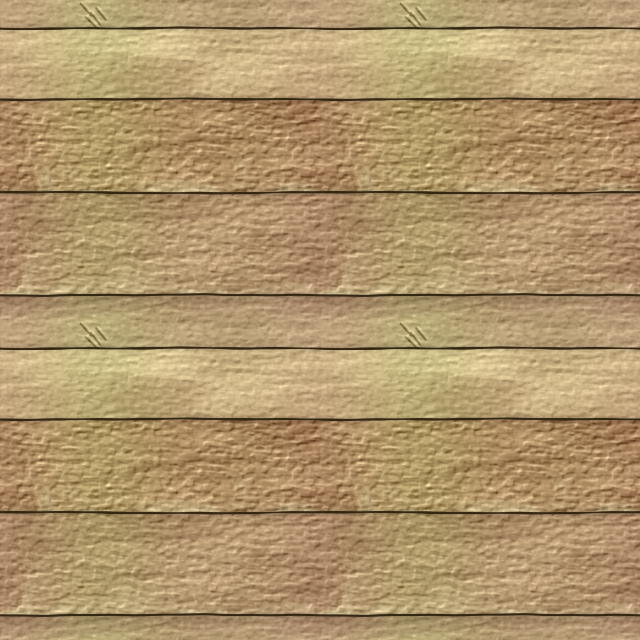
Reproduce this texture procedurally as a Shadertoy shader.

```glsl
// Weathered horizontal planks: a tile of four boards, repeated 2 by 2.
// Wrapping smooth cellular noise gives embossed grain, streaks and worn edges;
// whole-period sines bend the seams and drift the tint.

const float TAU = 6.28319;

vec3 hash3(vec2 p) {
    vec3 q = fract(p.xyx * vec3(0.1031, 0.103, 0.0973) + 0.137);
    q += dot(q, q.yxz + 33.33);
    return fract((q.xxy + q.yzz) * q.zyx);
}

// Smooth cellular noise in 0..1, wrapping over the unit tile
float cells(vec2 uv, vec2 count) {
    vec2 p = uv * count, cell = floor(p), sum = vec2(0.0);
    for (int j = -1; j <= 1; j++)
    for (int i = -1; i <= 1; i++) {
        vec2 offset = vec2(i, j);
        vec3 h = hash3(mod(cell + offset, count));
        vec2 d = offset + h.xy - fract(p);
        float w = exp(-5.0 * dot(d, d));
        sum += vec2(h.z * w, w);
    }
    return sum.x / sum.y;
}

// Surface height: pebbled bumps plus long saw marks
float surface(vec2 uv) {
    return 0.6 * cells(uv, vec2(58, 84)) + 0.4 * cells(uv, vec2(20, 96));
}

float segment(vec2 p, vec2 a, vec2 b) {
    vec2 pa = p - a, ba = b - a;
    return length(pa - ba * clamp(dot(pa, ba) / dot(ba, ba), 0.0, 1.0));
}

void mainImage(out vec4 fragColor, in vec2 fragCoord) {
    vec2 uv = fract(2.0 * fragCoord / iResolution.xy);
    float px = 2.0 / iResolution.y;
    float x = uv.x * TAU;

    // Boards from bottom to top, starting at the lowest seam
    float edges[5] = float[5](0.0, 0.32, 0.612, 0.8335, 1.0);
    vec3 tones[4] = vec3[4](vec3(0.685, 0.57, 0.415), vec3(0.665, 0.54, 0.37),
                            vec3(0.765, 0.675, 0.49), vec3(0.72, 0.63, 0.465));
    float roughness[4] = float[4](0.36, 0.46, 0.24, 0.22);
    float bend = 0.0012 * sin(x + 1.0) + 0.0008 * sin(3.0 * x);
    bend += 0.003 * sin(x - 2.2) * exp(-pow((uv.y - 0.398) / 0.06, 2.0));
    float y = fract(uv.y - 0.078 + bend);
    int board = 0;
    for (int i = 1; i < 4; i++) if (y > edges[i]) board = i;
    float above = y - edges[board], below = edges[board + 1] - y;
    float t = above / (above + below);
    vec3 color = tones[board];

    // Broad stains and tint drift along the boards
    float stain = cells(uv, vec2(5, 11)) - 0.5;
    float streak = cells(uv, vec2(4, 64)) - 0.5;
    color += vec3(0.10, 0.11, 0.10) * stain + vec3(0.10, 0.10, 0.09) * streak;
    color += vec3(0.008, -0.014, 0.008) * (sin(x - 3.8) + 0.5 * sin(2.0 * x + 1.0));

    // Pale band on the light board, dusky top on the narrow one
    if (board == 2) color += vec3(0.06, 0.07, 0.06) * (smoothstep(0.25, 0.75, t) - 0.3);
    if (board == 3) color -= vec3(0.09, 0.11, 0.08) * smoothstep(0.45, 0.85, t) * (0.7 + 1.2 * stain);

    // Worn pale lower edges and upright smudges on the two wide boards
    float chips = smoothstep(0.35, 0.8, cells(uv, vec2(18, 32)));
    float smudge = smoothstep(0.6, 0.95, cells(uv, vec2(22, 7)));
    float wear = exp(-above / 0.03) * (0.2 + 0.7 * chips);
    wear += 0.4 * smudge * (1.0 - smoothstep(0.1, 0.6, t));
    if (board < 2) color = mix(color, vec3(0.82, 0.76, 0.58), min(wear, 0.8));

    // Emboss lit from the upper left
    float relief = surface(uv) - surface(uv + vec2(-0.005, 0.006));
    color += vec3(1.0, 1.0, 0.92) * relief * roughness[board];
    color += 0.07 * (cells(uv, vec2(110, 128)) - 0.5);

    // Slanted scratches on the narrow board
    for (int i = 0; i < 4; i++) {
        float k = float(i);
        vec2 a = vec2(0.252 + 0.016 * k, 0.988 - 0.014 * mod(k * 3.0, 4.0));
        vec2 b = a + vec2(0.032 + 0.006 * sin(k * 2.0), -0.036);
        float dark = 1.0 - smoothstep(0.0, 0.0025 + px, segment(uv, a, b));
        float lit = 1.0 - smoothstep(0.0, 0.003 + px, segment(uv, a + 0.006, b + 0.006));
        color += 0.09 * lit - vec3(0.24, 0.25, 0.22) * dark;
    }

    // Dark seams with a soft shadow and uneven width
    float gap = min(above, below);
    float width = 0.0032 + 0.001 * sin(2.0 * x + float(board)) * sin(5.0 * x);
    color *= 1.0 - 0.22 * exp(-gap / 0.006);
    color = mix(vec3(0.2, 0.15, 0.07), color, smoothstep(width - 0.6 * px, width + 0.6 * px, gap));

    fragColor = vec4(clamp(color, 0.0, 1.0), 1.0);
}
```
